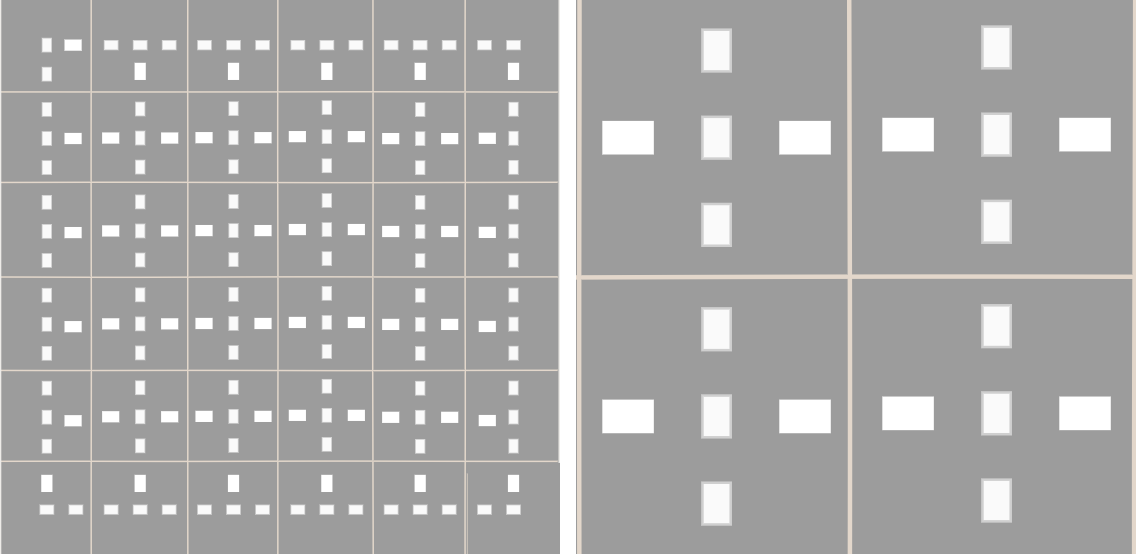
Left, the full canvas; right, a detail of the centre.
Give the GLSL for this pattern, as a Shadertoy shader.

```glsl
const float CELLS = 6.0;
const vec2 CANVAS = vec2(6.0, 5.93);      // canvas size in cell units
const vec2 PITCH = vec2(1.0, 0.9945);
const vec2 FIRST_CENTRE = vec2(0.502, 0.483);

const vec3 ASPHALT = vec3(0.61);
const vec3 SEAM = vec3(0.89, 0.845, 0.795);
const vec3 BORDER = vec3(0.93, 0.92, 0.91);
const vec3 PAINT = vec3(0.98);
const vec3 PAINT_RIM = vec3(0.81);
const vec3 BRIGHT_PAINT = vec3(1.0);

// Small misalignments of the seams and of the dashes in each column
const float COLUMN_NUDGE[5] = float[5](-0.023, 0.012, -0.023, -0.004, -0.016);
const float ROW_NUDGE[5] = float[5](-0.016, -0.047, -0.035, -0.035, -0.062);
const float DASH_DRIFT[6] = float[6](0.005, 0.0, -0.004, -0.015, 0.006, 0.003);

float coverage(float dist, float px) {
    return clamp(0.5 - dist / px, 0.0, 1.0);
}

float boxDistance(vec2 p, vec2 halfSize) {
    vec2 q = abs(p) - halfSize;
    return length(max(q, 0.0)) + min(max(q.x, q.y), 0.0);
}

float slope(float n) {
    return fract(sin(n * 127.1) * 437.58) * 2.0 - 1.0;
}

float gradientNoise(float x) {
    float cell = floor(x), t = x - cell;
    float blend = t * t * t * (t * (6.0 * t - 15.0) + 10.0);
    return mix(slope(cell) * t, slope(cell + 1.0) * (t - 1.0), blend);
}

// Five nearly straight seams across one axis
float seamDistance(float across, float along, float nudge[5], float seed) {
    float dist = 10.0;
    for (int i = 0; i < 5; i++) {
        float wander = 0.008 * gradientNoise(along * 0.4 + seed + 17.0 * float(i));
        dist = min(dist, abs(across - float(i + 1) - nudge[i] - wander));
    }
    return dist - 0.008;
}

bool onBoard(vec2 cell) {
    return all(greaterThan(cell, vec2(-0.5))) && all(lessThan(cell, vec2(CELLS - 0.5)));
}

// x: distance to the rimmed dashes, y: distance to the bright dashes
vec2 dashDistances(vec2 p, vec2 cell) {
    float last = CELLS - 1.0;
    bool edgeColumn = cell.x < 0.5 || cell.x > last - 0.5;
    bool edgeRow = cell.y < 0.5 || cell.y > last - 0.5;
    bool upright = !edgeRow || cell.x + cell.y < 0.5;

    vec2 along = upright ? vec2(0.0, 1.0) : vec2(1.0, 0.0);
    vec2 across = along.yx;
    vec2 q = p - FIRST_CENTRE - cell * PITCH;
    if (!edgeRow) q.y -= DASH_DRIFT[int(cell.x)];

    float reach = edgeColumn || edgeRow ? 0.281 : 0.316;
    float sag = edgeColumn && upright ? 0.0125 * max(cell.y - 1.0, 0.0) : 0.0;
    vec2 rimmedHalf = 0.055 * across + 0.079 * along;
    vec2 brightHalf = 0.060 * along + 0.092 * across;

    vec2 dist = vec2(10.0);
    for (int k = -1; k <= 1; k++) {
        float side = float(k);
        if (onBoard(cell + side * along))
            dist.x = min(dist.x, boxDistance(q - 0.311 * side * along, rimmedHalf));
        if (k != 0 && onBoard(cell + side * across))
            dist.y = min(dist.y, boxDistance(q - reach * side * across - vec2(0.0, sag), brightHalf));
    }
    return dist;
}

void mainImage(out vec4 fragColor, in vec2 fragCoord) {
    vec2 uv = fragCoord / iResolution.xy;
    vec2 p = vec2(uv.x, 1.0 - uv.y) * CANVAS;
    float px = CANVAS.x / iResolution.x;
    vec2 cell = clamp(floor(p / PITCH), 0.0, CELLS - 1.0);
    vec3 color = ASPHALT;

    // Seams between the tiles
    float columns = seamDistance(p.x, p.y, COLUMN_NUDGE, 3.0);
    float rows = max(seamDistance(p.y, p.x, ROW_NUDGE, 91.0), p.x - 5.975);
    color = mix(color, SEAM, coverage(min(columns, rows), px));

    // Thin doubled seam at the last tile, and the pale outer borders
    float doubled = max(abs(p.x - 5.006) - 0.004, 5.07 - p.y);
    color = mix(color, SEAM, coverage(doubled, px));
    float border = min(p.x - 0.014, max(5.984 - p.x, p.y - 4.955));
    color = mix(color, BORDER, coverage(border, px));

    // Painted dashes
    vec2 dash = dashDistances(p, cell);
    color = mix(color, PAINT_RIM, coverage(dash.x, px));
    color = mix(color, PAINT, coverage(dash.x + 0.009, px));
    color = mix(color, BRIGHT_PAINT, coverage(dash.y, px));

    fragColor = vec4(color, 1.0);
}
```
